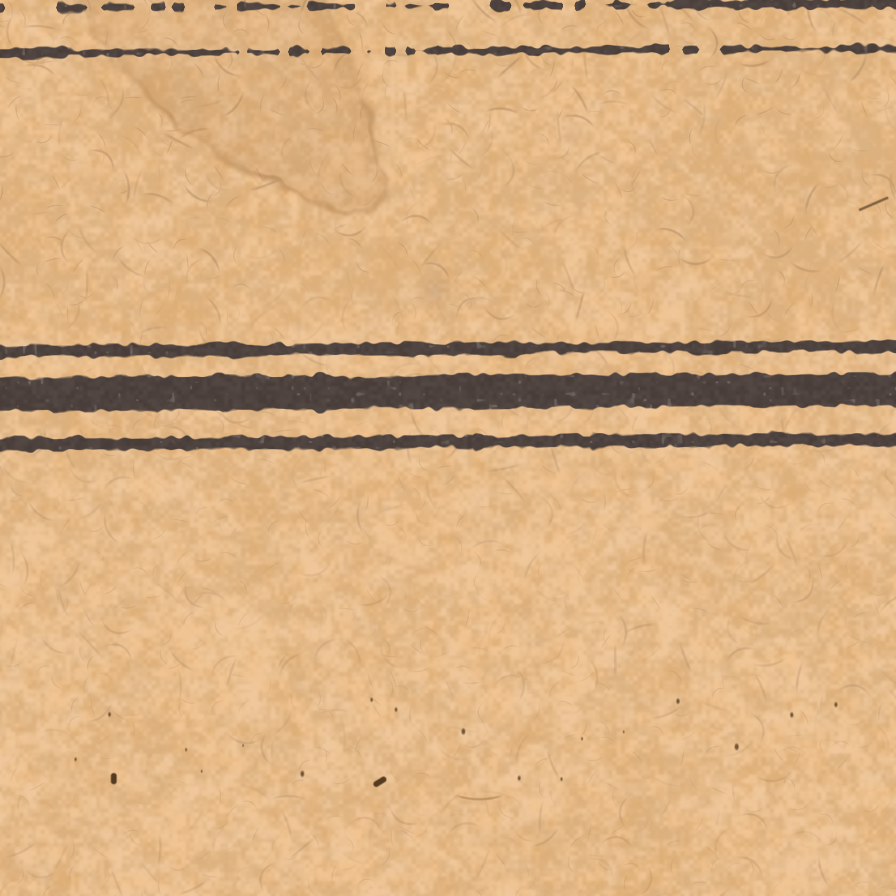
Give the GLSL for this texture, as a WebGL 1 fragment shader.

```glsl
precision highp float;
uniform vec2 u_resolution;

const vec3 PAPER_DARK = vec3(0.865, 0.690, 0.485);
const vec3 PAPER_LIGHT = vec3(0.940, 0.775, 0.590);
const vec3 FIBRE = vec3(0.61, 0.47, 0.34);
const vec3 STAIN = vec3(0.68, 0.49, 0.30);
const vec3 INK = vec3(0.285, 0.245, 0.235);
const vec3 SPECK = vec3(0.33, 0.23, 0.13);
const float TILT = 0.0055;
const float ROUGHNESS = 0.0055;
const float SOFTNESS = 0.0013;
const int STAIN_STEPS = 12;
const int SPECKS = 17;

float hash(vec2 p) {
  vec3 q = fract(vec3(p.xyx) * 0.1031);
  q += dot(q, q.yzx + 33.33);
  return fract((q.x + q.y) * q.z);
}

vec2 hash2(vec2 p) {
  return vec2(hash(p), hash(p + 47.3));
}

float noise(vec2 p) {
  vec2 i = floor(p), f = fract(p);
  f = f * f * (3.0 - 2.0 * f);
  return mix(mix(hash(i), hash(i + vec2(1.0, 0.0)), f.x),
             mix(hash(i + vec2(0.0, 1.0)), hash(i + 1.0), f.x), f.y);
}

float segment(vec2 p, vec2 a, vec2 b) {
  vec2 d = b - a;
  return length(p - a - d * clamp(dot(p - a, d) / dot(d, d), 0.0, 1.0));
}

vec2 bezier(vec2 a, vec2 b, vec2 c, float t) {
  return mix(mix(a, b, t), mix(b, c, t), t);
}

float cover(float inside) {
  float w = max(SOFTNESS, 0.75 / u_resolution.y);
  return smoothstep(-w, w, inside);
}

// Signed depth inside a slightly tilted line with ragged edges
float rule(vec2 p, float y, float halfWidth, float seed) {
  float rough = (noise(p * 115.0 + seed) - 0.5) * ROUGHNESS;
  float swell = (noise(vec2(p.x * 28.0, seed)) - 0.5) * 0.0022;
  float blob = 0.002 * smoothstep(0.78, 0.95, noise(vec2(p.x * 45.0, seed + 9.0)));
  return halfWidth + rough + swell + blob - abs(p.y - y - TILT * p.x);
}

// Amount to thin a line where the printing failed
float wear(float x, float seed) {
  return 0.008 * smoothstep(0.42, 0.72, noise(vec2(x * 85.0, seed)));
}

// Short curved hairs, one per jittered cell
float hairs(vec2 p, float density, float seed) {
  vec2 g = p * density, cell = floor(g);
  float sum = 0.0;
  for (int j = -1; j <= 1; j++) {
    for (int i = -1; i <= 1; i++) {
      vec2 id = cell + vec2(float(i), float(j)) + seed;
      vec2 d = g - (id - seed) - hash2(id);
      float a = 6.2832 * hash(id + 7.1), c = cos(a), s = sin(a);
      d = vec2(c * d.x + s * d.y, c * d.y - s * d.x);
      d.y += (hash(id + 3.7) - 0.5) * 2.5 * d.x * d.x;
      float line = 1.0 - smoothstep(0.01, 0.055, abs(d.y));
      float reach = 1.0 - smoothstep(0.2, 0.5, abs(d.x));
      sum = max(sum, line * reach * smoothstep(0.25, 1.0, hash(id + 5.9)));
    }
  }
  return sum;
}

// Distance to the stain rim in x, one in y when inside it
vec2 stain(vec2 p) {
  vec2 left = vec2(0.08, 1.01), tip = vec2(0.39, 0.765), right = vec2(0.355, 1.01);
  vec2 a = left;
  float dist = 1.0, side = -1.0;
  for (int i = 1; i <= 2 * STAIN_STEPS; i++) {
    float t = float(i) / float(STAIN_STEPS);
    vec2 b = t <= 1.0 ? bezier(left, vec2(0.18, 0.825), tip, t)
                      : bezier(tip, vec2(0.478, 0.748), right, t - 1.0);
    dist = min(dist, segment(p, a, b));
    if ((a.x > p.x) != (b.x > p.x) &&
        p.y > mix(a.y, b.y, (p.x - a.x) / (b.x - a.x))) side = -side;
    a = b;
  }
  return vec2(dist, step(0.0, side));
}

void main() {
  vec2 p = gl_FragCoord.xy / u_resolution;

  // Mottled paper
  float broad = noise(p * 7.0), blotch = noise(p * 28.0 + 4.0);
  float grain = noise(p * 85.0 + 11.0), fine = noise(p * 210.0 + 23.0);
  float upper = smoothstep(0.60, 0.72, p.y);
  float tone = 0.14 * broad + 0.22 * blotch + 0.34 * grain + 0.30 * fine;
  vec3 col = mix(PAPER_DARK, PAPER_LIGHT, smoothstep(0.22, 0.78, tone - 0.05 * upper));
  col += (noise(p * 60.0 + 71.0) - 0.5) * vec3(0.01, -0.015, -0.045);
  float hair = max(hairs(p, 24.0, 13.0), 0.7 * hairs(p, 43.0, 57.0));
  col = mix(col, FIBRE, hair * mix(0.24, 0.36, upper));

  // Water stain with a darker, uneven rim
  vec2 warp = vec2(noise(p * 55.0), noise(p * 55.0 + 31.0)) - 0.5;
  vec2 s = stain(p + 0.012 * warp);
  float rim = exp(-s.x * s.x / 0.000018) * mix(0.25, 0.65, noise(p * 40.0 + 5.0));
  rim *= 1.0 - 0.55 * smoothstep(0.82, 0.95, p.y);
  col = mix(col, STAIN, max(rim, s.y * (0.10 + 0.12 * exp(-s.x * 45.0))));

  // Faint smudge and a curved fibre
  col = mix(col, FIBRE, 0.4 * grain * exp(-dot(p - vec2(0.488, 0.679), p - vec2(0.488, 0.679)) * 3500.0));
  vec2 f = p - vec2(0.535, 0.108);
  float curl = abs(f.y - 6.0 * f.x * f.x) - 0.0012;
  col = mix(col, STAIN, 0.65 * cover(-curl) * (1.0 - smoothstep(0.018, 0.028, abs(f.x))));

  // Scattered dark specks and larger flecks
  float speck = 0.0;
  for (int i = 0; i < SPECKS; i++) {
    float k = float(i);
    vec2 r = hash2(vec2(k, 17.0));
    vec2 c = vec2(0.05 + 0.053 * (k + r.x), 0.125 + 0.095 * r.y);
    vec2 d = (p - c) * vec2(1.0, 0.65);
    speck = max(speck, 0.8 * cover(mix(0.0007, 0.0022, hash(vec2(k, 5.0))) - length(d)));
  }
  float fleck = min(segment(p, vec2(0.127, 0.128), vec2(0.127, 0.134)),
                    segment(p, vec2(0.420, 0.125), vec2(0.428, 0.130)));
  speck = max(speck, cover(0.0032 - fleck));
  float scratch = segment(p, vec2(0.960, 0.766), vec2(0.990, 0.779));
  speck = max(speck, 0.7 * cover(0.0014 - scratch));
  col = mix(col, SPECK, speck);

  // Printed rules: a solid triple band and two worn lines
  float band = max(rule(p, 0.560, 0.0185, 21.0),
               max(rule(p, 0.608, 0.0060, 3.0), rule(p, 0.504, 0.0070, 39.0)));
  float worn = smoothstep(0.24, 0.29, p.x) * (1.0 - smoothstep(0.44, 0.5, p.x))
             + smoothstep(0.72, 0.75, p.x) * (1.0 - smoothstep(0.79, 0.82, p.x));
  float lower = rule(p, 0.9405, 0.0034, 63.0) - worn * wear(p.x, 6.0);
  float heavy = smoothstep(0.72, 0.77, p.x);
  float top = rule(p, 0.991, 0.0036 + 0.0015 * heavy, 81.0) - (1.0 - heavy) * wear(p.x, 14.0);
  float ink = cover(max(band, max(lower, top)));
  vec3 inkTone = INK + 0.05 * (fine - 0.5) + 0.12 * smoothstep(0.82, 1.0, noise(p * 150.0 + 91.0));
  col = mix(col, inkTone, 0.97 * ink);

  gl_FragColor = vec4(col, 1.0);
}
```
